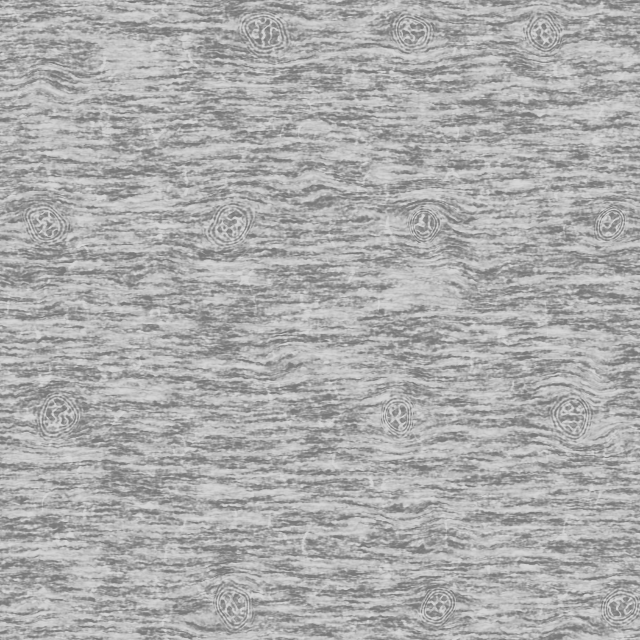
This texture is drawn by a WebGL 2 fragment shader. Its source:

```glsl
#version 300 es
precision highp float;
// Pale grey weathered wood: ragged horizontal grain with scattered knots.
// Stretched gradient noise makes the streaks and creases; a warped grain
// coordinate bends them around knots filled with rings and loose strokes.

uniform vec2 u_resolution;
out vec4 outColor;

// Tone
const float DARK_TONE = 0.47;
const float LIGHT_TONE = 0.84;
const float TONE_LOW = -1.05;
const float TONE_HIGH = 0.78;

// Grain, in noise cells per canvas height
const vec2 BAND_FREQ = vec2(4.0, 24.0);
const vec2 STREAK_FREQ = vec2(7.0, 72.0);
const vec2 FIBRE_FREQ = vec2(19.0, 140.0);
const vec2 LINE_FREQ = vec2(36.0, 225.0);
const vec2 HAIR_FREQ = vec2(75.0, 330.0);
const vec2 CREASE_FREQ = vec2(11.0, 84.0);
const vec2 SPECK_FREQ = vec2(125.0, 165.0);
const vec2 GRIT_FREQ = vec2(230.0, 280.0);
const float EDGE_DEPTH = 0.22;
const float LINE_DEPTH = 0.85;
const float HAIR_DEPTH = 0.75;
const float CREASE_DEPTH = 0.36;
const float SPECK_DEPTH = 0.45;
const float GRIT_DEPTH = 0.45;
const float SWAY = 0.010;
const float SWIRL = 0.030;
const float RAGGED = 0.0024;

// Knots
const int KNOT_COLS = 4;
const int KNOT_ROWS = 4;
const float KNOT_ROW_START = 0.052;
const float KNOT_ROW_STEP = 0.299;
const float KNOT_CHANCE = 0.78;
const vec2 KNOT_RADIUS = vec2(0.028, 0.044);
const float RING_RATE = 40.0;
const float KNOT_BEND = 0.6;

uint mixBits(uint n) {
    n = n * 747796405u + 2891336453u;
    n = ((n >> ((n >> 28u) + 4u)) ^ n) * 277803737u;
    return (n >> 22u) ^ n;
}

float hash(ivec2 cell, int seed) {
    uvec2 c = uvec2(cell);
    uint n = mixBits(c.x + mixBits(c.y + mixBits(uint(seed))));
    return float(n >> 8u) / 16777216.0;
}

float cornerDot(ivec2 cell, vec2 offset, int seed) {
    float angle = 6.28319 * hash(cell, seed);
    return dot(vec2(cos(angle), sin(angle)), offset);
}

// Gradient noise, roughly -0.7 to 0.7
float noise(vec2 p, int seed) {
    ivec2 c = ivec2(floor(p));
    vec2 f = fract(p);
    vec2 u = f * f * f * (f * (f * 6.0 - 15.0) + 10.0);
    float low = mix(cornerDot(c, f, seed),
                    cornerDot(c + ivec2(1, 0), f - vec2(1, 0), seed), u.x);
    float high = mix(cornerDot(c + ivec2(0, 1), f - vec2(0, 1), seed),
                     cornerDot(c + ivec2(1, 1), f - vec2(1, 1), seed), u.x);
    return mix(low, high, u.y);
}

// Thin line along the zero contour of a noise field
float stroke(float field, float width) {
    return 1.0 - smoothstep(width * 0.2, width, abs(field));
}

// Returns the nearest knot's elliptical distance and the grain shift
vec2 knotField(vec2 p) {
    float nearest = 100.0;
    float shift = 0.0;
    for (int i = 0; i < KNOT_COLS * KNOT_ROWS; i++) {
        ivec2 id = ivec2(i % KNOT_COLS, i / KNOT_COLS);
        if (hash(id, 30) > KNOT_CHANCE) continue;
        float x = (float(id.x) + 0.5 + 0.8 * (hash(id, 21) - 0.5)) / float(KNOT_COLS);
        float y = KNOT_ROW_START + KNOT_ROW_STEP * float(id.y);
        vec2 d = p - vec2(x, y);
        float tilt = 1.8 * (hash(id, 22) - 0.5);
        float size = mix(KNOT_RADIUS.x, KNOT_RADIUS.y, hash(id, 23));
        float squash = mix(0.7, 0.95, hash(id, 24));
        vec2 local = mat2(cos(tilt), sin(tilt), -sin(tilt), cos(tilt)) * d;
        float r = length(local / (size * vec2(squash, 1.0)));
        nearest = min(nearest, r);
        shift -= d.y * KNOT_BEND * exp(-0.55 * r * r);
    }
    return vec2(nearest, shift);
}

void main() {
    vec2 p = gl_FragCoord.xy / u_resolution.y;
    vec2 knot = knotField(p);
    float speck = noise(p * SPECK_FREQ, 5);
    float grit = noise(p * GRIT_FREQ, 15);

    // Grain coordinate: slow sway, local swirls, ragged edges, knot bending
    float swirlZone = smoothstep(0.1, 0.45, noise(p * vec2(5.0, 8.0), 1));
    vec2 grain = p;
    grain.y += knot.y + SWAY * noise(p * vec2(4.0, 7.0), 2);
    grain.y += SWIRL * swirlZone * noise(p * vec2(11.0, 14.0), 3);
    grain.y += RAGGED * noise(p * 105.0, 4);

    // Streaks, sharpened at their edges
    float v = 0.15 * noise(grain * BAND_FREQ, 6) + 0.6 * noise(grain * STREAK_FREQ, 7)
            + 0.75 * noise(grain * FIBRE_FREQ, 8);
    float edge = smoothstep(-0.12, 0.12, v + 0.3 * speck + 0.2 * grit) - 0.5;
    float shade = 1.0 - smoothstep(-0.2, 0.25, v);
    v = 0.7 * v + EDGE_DEPTH * edge;

    // Fine lines, dark creases and specks, strongest in the dark parts
    float detail = LINE_DEPTH * noise(grain * LINE_FREQ, 9)
                 + HAIR_DEPTH * noise(grain * HAIR_FREQ, 16)
                 + SPECK_DEPTH * speck + GRIT_DEPTH * grit;
    float crease = stroke(noise(grain * CREASE_FREQ, 14) + 0.2 * speck, 0.15);
    v += (0.4 + 0.6 * shade) * (detail - CREASE_DEPTH * crease);

    // Faint pale scratches across the grain
    float scratchZone = smoothstep(0.1, 0.35, noise(p * 22.0, 10));
    v += 0.35 * scratchZone * stroke(noise(p * vec2(38.0, 26.0), 11) + 0.1 * speck, 0.13);

    // Knots: broken rings outside, tangled strokes in the core
    float r = knot.x + 0.2 * noise(p * 36.0, 12);
    float rings = 0.5 + 0.5 * cos(r * RING_RATE);
    float tangle = stroke(noise(p * 85.0, 13), 0.24);
    float pale = mix(tangle, rings, smoothstep(0.5, 0.7, r));
    float knotValue = mix(-0.6, 0.4, pale) + 0.8 * speck + 0.6 * grit;
    float knotMask = 1.0 - smoothstep(0.75, 1.2, r + 0.4 * speck);
    v = mix(v, knotValue, 0.85 * knotMask);

    float tone = mix(DARK_TONE, LIGHT_TONE, smoothstep(TONE_LOW, TONE_HIGH, v));
    outColor = vec4(vec3(tone), 1.0);
}
```
